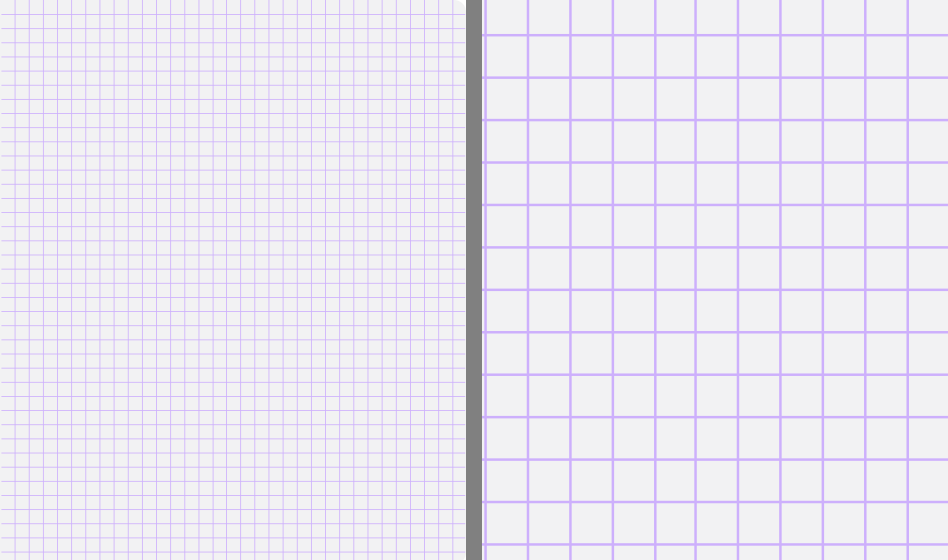
Left, the full canvas; right, a detail of the centre.
Write a Shadertoy shader that draws this pattern.

```glsl
const float CANVAS_HEIGHT = 512.0;
const float PITCH = 12.9333;
const float LINE_WIDTH = 0.76;
const vec3 PAPER = vec3(0.949, 0.949, 0.951);
const vec3 INK = vec3(0.805, 0.69, 0.99);
const vec3 BACKDROP = vec3(1.0);

// Share of a pixel covered by a stripe centred at distance d
float stripeCoverage(float d, float width, float pixel) {
    float lo = max(d - 0.5 * pixel, -0.5 * width);
    float hi = min(d + 0.5 * pixel, 0.5 * width);
    return max(hi - lo, 0.0) / pixel;
}

// Evenly spaced rules, numbered from 0 to last
float rules(float x, float start, float pitch, float last, float width, float pixel) {
    float index = clamp(round((x - start) / pitch), 0.0, last);
    return stripeCoverage(x - start - index * pitch, width, pixel);
}

float span(float x, float from, float to, float pixel) {
    return stripeCoverage(x - 0.5 * (from + to), to - from, pixel);
}

float roundedBox(vec2 p, vec2 halfSize, float radius) {
    vec2 q = abs(p) - halfSize + radius;
    return length(max(q, 0.0)) + min(max(q.x, q.y), 0.0) - radius;
}

void mainImage(out vec4 fragColor, in vec2 fragCoord) {
    float pixel = CANVAS_HEIGHT / iResolution.y;
    vec2 p = vec2(fragCoord.x, iResolution.y - fragCoord.y) * pixel;
    float right = iResolution.x * pixel;

    // Two blocks of columns meet at a slightly narrower cell
    float columns = rules(p.x, 13.77, PITCH, 14.0, LINE_WIDTH, pixel)
                  + rules(p.x, 207.1, PITCH, 16.0, LINE_WIDTH, pixel);

    // Rows stop just short of both sides
    float rows = rules(p.y, PITCH + 0.33, PITCH, 38.0, LINE_WIDTH, pixel)
               * span(p.x, 1.3, right - 0.7, pixel);

    float ink = 1.0 - (1.0 - columns) * (1.0 - rows);
    vec3 color = mix(PAPER, INK, ink);

    // Sheet with rounded right corners, running off the left and bottom
    vec2 sheetMin = vec2(-20.0, 0.0);
    vec2 sheetMax = vec2(right, CANVAS_HEIGHT + 4.0);
    float edge = roundedBox(p - 0.5 * (sheetMin + sheetMax), 0.5 * (sheetMax - sheetMin), 11.0);
    color = mix(color, BACKDROP, clamp(edge / pixel + 0.5, 0.0, 1.0));

    fragColor = vec4(color, 1.0);
}
```
